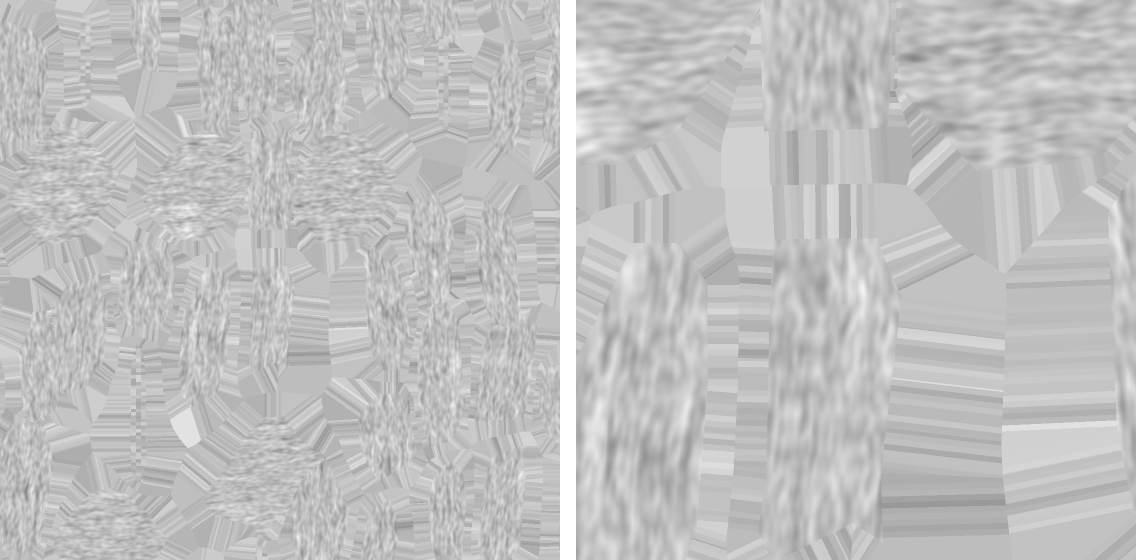
Left, the full canvas; right, a detail of the centre.
Write a Shadertoy shader that draws this texture.

```glsl
// Grey bark atlas: fibrous islands whose edge colours smear out into streaked padding.

const float TAU = 6.2831853;
const float BASE_GREY = 0.745;
const vec2  STRIP_CELL = vec2(0.105, 0.25);     // spacing of the upright strips
const vec2  STRIP_MIN = vec2(0.026, 0.075);     // half sizes of the strips
const vec2  STRIP_MAX = vec2(0.054, 0.125);
const float NARROW_SHARE = 0.24;                // strips that are thin and blocky
const float NARROW_WIDTH = 0.014;
const vec2  BLOCK = vec2(0.009, 0.006);
const vec2  DIAMOND_EXTENT = vec2(0.098, 0.112);
const int   DIAMONDS = 5;
const int   CORNERS = 12;
const float TEXEL = 0.0035;                     // step of the smeared edge colours
const float STREAK_FREQ = 150.0;
const float STREAK_CONTRAST = 0.19;
const float FIBRE_CONTRAST = 0.17;
const float GRAIN_CONTRAST = 0.18;
const float BLOCK_CONTRAST = 0.17;

struct Island {
    vec2 centre, extent, seed;
    float slant, roundness;
    bool diamond, narrow;
};

struct Nearest {
    float dist;
    vec2 point;
    Island island;
};

vec2 hash2(vec2 p) {
    vec3 q = fract(p.xyx * vec3(0.1031, 0.1030, 0.0973));
    q += dot(q, q.yzx + 33.33);
    return fract((q.xx + q.yz) * q.zy);
}

float gradientNoise(vec2 p) {
    vec2 i = floor(p), f = p - i;
    vec2 u = f * f * f * (f * (f * 6.0 - 15.0) + 10.0);
    vec2 o = vec2(0.0, 1.0);
    float a = dot(hash2(i) * 2.0 - 1.0, f);
    float b = dot(hash2(i + o.yx) * 2.0 - 1.0, f - o.yx);
    float c = dot(hash2(i + o.xy) * 2.0 - 1.0, f - o.xy);
    float d = dot(hash2(i + o.yy) * 2.0 - 1.0, f - o.yy);
    return mix(mix(a, b, u.x), mix(c, d, u.x), u.y);
}

// Bark tone with fibres along y
float bark(vec2 g) {
    g.x += 0.006 * gradientNoise(g * vec2(24.0, 17.0));
    float fibre = gradientNoise(g * vec2(105.0, 24.0));
    float grain = gradientNoise(g * vec2(190.0, 80.0) + 31.0);
    float strand = smoothstep(0.1, 0.5, gradientNoise(g * vec2(48.0, 7.0) + 57.0));
    float crack = smoothstep(0.2, 0.6, gradientNoise(g * vec2(95.0, 19.0) + 83.0));
    return BASE_GREY + FIBRE_CONTRAST * fibre + GRAIN_CONTRAST * grain
         + 0.08 * strand - 0.14 * crack;
}

float islandTone(Island s, vec2 q) {
    if (s.narrow) {
        return BASE_GREY + BLOCK_CONTRAST * (hash2(floor(q / BLOCK) + s.seed).x - 0.5);
    }
    vec2 g = q - s.centre;
    g = s.diamond ? vec2(g.y - 0.3 * s.slant * g.x, g.x) : vec2(g.x - s.slant * g.y, g.y);
    return bark(g + s.seed * 0.37);
}

// Outline corner of a jittered superellipse
vec2 corner(Island s, int k) {
    float angle = TAU * (float(k) + (s.diamond ? 0.0 : 0.5)) / float(CORNERS);
    vec2 dir = vec2(cos(angle), sin(angle));
    vec2 v = sign(dir) * pow(abs(dir), vec2(s.roundness)) * s.extent;
    v *= 0.84 + 0.3 * hash2(s.seed + float(k) * 7.3).x;
    v += s.slant * (s.diamond ? vec2(0.0, v.x) : vec2(v.y, 0.0));
    return s.centre + v;
}

// Signed distance to the outline, keeping the closest outline point
void visitIsland(vec2 p, Island s, inout Nearest best) {
    vec2 away = max(abs(p - s.centre) - 1.2 * s.extent - 0.04, 0.0);
    if (length(away) > max(best.dist, 0.0)) return;
    float side = 1.0, d2 = 1e9;
    vec2 closest = p, a = corner(s, CORNERS - 1);
    for (int k = 0; k < CORNERS; k++) {
        vec2 b = corner(s, k), e = a - b, w = p - b;
        vec2 r = w - e * clamp(dot(w, e) / dot(e, e), 0.0, 1.0);
        if (dot(r, r) < d2) { d2 = dot(r, r); closest = p - r; }
        bvec3 c = bvec3(p.y >= b.y, p.y < a.y, e.x * w.y > e.y * w.x);
        if (all(c) || all(not(c))) side = -side;
        a = b;
    }
    float d = side * sqrt(d2);
    if (d < best.dist) best = Nearest(d, closest, s);
}

Island diamondIsland(int i) {
    float n = float(i), m = n - 3.0;
    vec2 centre = i < 3 ? vec2(0.11 + 0.25 * n, 0.67) : vec2(0.2 + 0.27 * m, 0.03 + 0.12 * m);
    vec2 seed = vec2(n * 13.0 + 5.0, 91.0);
    float slant = 0.6 * (hash2(seed).x - 0.4);
    return Island(centre, DIAMOND_EXTENT, seed, slant, 1.5, true, false);
}

Island stripIsland(vec2 id) {
    vec2 h = hash2(id + 40.0), size = hash2(id + 71.0), kind = hash2(id + 113.0);
    float shift = hash2(vec2(id.x, 17.0)).x;
    vec2 centre = (id + 0.5 + vec2(0.0, shift) + 0.36 * (h - 0.5)) * STRIP_CELL;
    vec2 extent = mix(STRIP_MIN, STRIP_MAX, size);
    bool narrow = kind.x < NARROW_SHARE;
    if (narrow) extent.x = NARROW_WIDTH;
    float slant = narrow ? 0.0 : 0.3 * (h.y - 0.5);
    return Island(centre, extent, id + 50.0, slant, mix(0.35, 1.1, kind.y), false, narrow);
}

float atlasTone(vec2 p) {
    Nearest best;
    best.dist = 1e3;
    best.point = p;
    for (int i = 0; i < DIAMONDS; i++) visitIsland(p, diamondIsland(i), best);

    // Strips, leaving room around the diamonds
    float column = floor(p.x / STRIP_CELL.x);
    for (int x = -2; x <= 2; x++) {
        float col = column + float(x);
        float row = floor(p.y / STRIP_CELL.y - hash2(vec2(col, 17.0)).x);
        for (int y = -1; y <= 1; y++) {
            Island s = stripIsland(vec2(col, row + float(y)));
            bool blocked = false;
            for (int i = 0; i < DIAMONDS; i++) {
                vec2 gap = abs(s.centre - diamondIsland(i).centre);
                blocked = blocked || (gap.x < 0.1 && gap.y < 0.15);
            }
            if (!blocked) visitIsland(p, s, best);
        }
    }
    if (best.dist <= 0.0) return islandTone(best.island, p);

    // Padding repeats the tone of the closest outline point
    vec2 q = (floor(best.point / TEXEL) + 0.5) * TEXEL;
    float streak = gradientNoise(q * STREAK_FREQ + best.island.seed);
    return mix(BASE_GREY, islandTone(best.island, q), 0.6) + STREAK_CONTRAST * streak;
}

void mainImage(out vec4 fragColor, in vec2 fragCoord) {
    // Four samples per pixel smooth the seams
    float tone = 0.0;
    for (int i = 0; i < 4; i++) {
        vec2 offset = vec2(i & 1, i >> 1) * 0.5 - 0.25;
        tone += 0.25 * atlasTone((fragCoord + offset) / iResolution.y);
    }
    fragColor = vec4(vec3(clamp(tone, 0.0, 1.0)), 1.0);
}
```
